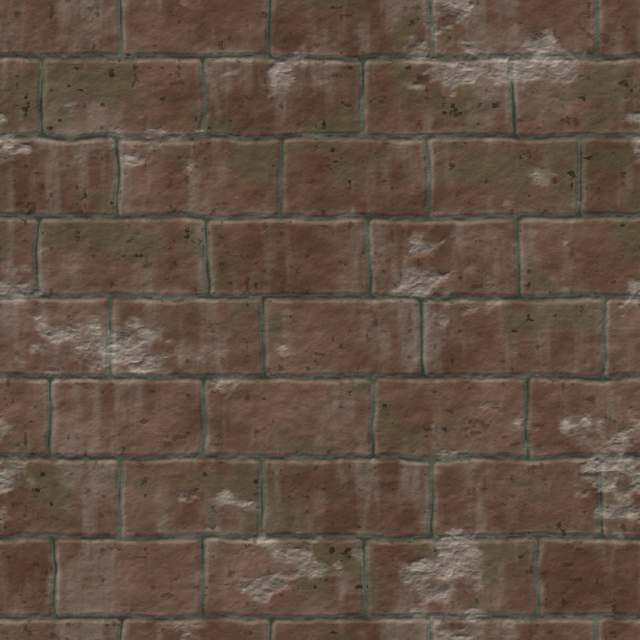
Write a Shadertoy shader that draws this texture.

```glsl
// Weathered brown masonry: eight courses of four uneven blocks, alternately offset.
// Rounded-box distances give blocks and joints; periodic noise adds grain, dust,
// lichen and crusty scars, and a height difference lights the relief from above.

#define GRID vec2(4.0, 8.0)        // blocks across, courses down
#define COURSE_SHIFT 0.28          // height of the lowest joint, in courses
#define JOINT 0.0065               // joint width
#define JITTER 0.16                // spread of the upright joints, in blocks
#define WOBBLE 0.012               // raggedness of block edges
#define RELIEF 0.62                // strength of the lighting
#define BRICK_DARK vec3(0.325, 0.238, 0.188)
#define BRICK_LIGHT vec3(0.415, 0.325, 0.275)
#define DUST vec3(0.46, 0.41, 0.37)
#define SCAR vec3(0.54, 0.51, 0.475)
#define LICHEN vec3(0.31, 0.285, 0.21)
#define MORTAR vec3(0.325, 0.335, 0.285)

float hash(vec2 p) {
    vec3 q = fract(p.xyx * 0.1031);
    q += dot(q, q.yzx + 33.33);
    return fract((q.x + q.y) * q.z);
}

// Value noise that wraps after "period" cells
float noise(vec2 p, vec2 period, float seed) {
    vec2 i = floor(p), f = fract(p);
    f = f * f * (3.0 - 2.0 * f);
    vec2 a = mod(i, period) + seed, b = mod(i + 1.0, period) + seed;
    return mix(mix(hash(a), hash(vec2(b.x, a.y)), f.x),
               mix(hash(vec2(a.x, b.y)), hash(b), f.x), f.y);
}

float fbm(vec2 uv, vec2 freq, float seed) {
    float sum = 0.0, amp = 0.533;
    for (int k = 0; k < 4; k++) {
        sum += amp * noise(uv * freq, freq, seed);
        freq *= 2.0;
        amp *= 0.5;
        seed += 17.0;
    }
    return sum;
}

// Sideways displacement of one upright joint
float jointShift(float col, float row) {
    return (hash(vec2(mod(col, GRID.x), row) + 5.0) - 0.5) * JITTER;
}

// x: signed distance to the block (negative inside), y: random value of the block
vec2 block(vec2 uv) {
    uv += WOBBLE * (vec2(fbm(uv, vec2(18.0), 3.0), fbm(uv, vec2(18.0), 71.0)) - 0.5);
    vec2 p = uv * GRID - vec2(0.0, COURSE_SHIFT);
    float row = mod(floor(p.y), GRID.y);
    p.x -= mod(row, 2.0) < 0.5 ? 0.29 : 0.70;

    float col = floor(p.x);
    if (p.x < col + jointShift(col, row)) col -= 1.0;
    else if (p.x > col + 1.0 + jointShift(col + 1.0, row)) col += 1.0;
    float left = col + jointShift(col, row);
    float right = col + 1.0 + jointShift(col + 1.0, row);

    vec2 fromCenter = vec2(p.x - 0.5 * (left + right), fract(p.y) - 0.5) / GRID;
    vec2 halfSize = 0.5 * (vec2(right - left, 1.0) / GRID - JOINT);
    float corner = 0.007;
    vec2 q = abs(fromCenter) - halfSize + corner;
    float d = length(max(q, 0.0)) + min(max(q.x, q.y), 0.0) - corner;
    return vec2(d, hash(vec2(mod(col, GRID.x), row) + 40.0));
}

// Sparse patches where the face has flaked off
float scarMask(vec2 uv) {
    float place = fbm(uv, vec2(7.0, 9.0), 120.0);
    float breakup = fbm(uv, vec2(34.0, 44.0), 210.0);
    return smoothstep(0.63, 0.78, place + 0.45 * (breakup - 0.5));
}

float height(vec2 uv) {
    float face = smoothstep(0.001, -0.006, block(uv).x);
    float grain = fbm(uv, vec2(46.0, 56.0), 300.0);
    float crust = abs(fbm(uv, vec2(26.0, 40.0), 350.0) - 0.5);
    return 0.42 * face + 0.95 * grain - 3.2 * crust * scarMask(uv);
}

void mainImage(out vec4 fragColor, in vec2 fragCoord) {
    vec2 uv = fragCoord / iResolution.xy;
    vec2 b = block(uv);
    float d = b.x;
    float cloud = fbm(uv, vec2(9.0, 12.0), 400.0);
    float mottle = fbm(uv, vec2(30.0, 36.0), 450.0);
    float streak = fbm(uv, vec2(60.0, 11.0), 500.0);

    // Block face: own tone, clouding and fine mottling
    float tone = 0.5 + 0.5 * (b.y - 0.5) + 1.3 * (cloud - 0.5) + 1.1 * (mottle - 0.5);
    vec3 color = mix(BRICK_DARK, BRICK_LIGHT, clamp(tone, 0.0, 1.2));

    // Pale dust in upright streaks and along worn edges
    float rim = smoothstep(-0.014, 0.0, d) * smoothstep(0.25, 0.65, mottle);
    float dust = smoothstep(0.50, 0.80, 0.6 * streak + 0.5 * fbm(uv, vec2(8.0), 550.0));
    color = mix(color, DUST, clamp(0.65 * dust + 0.6 * rim, 0.0, 0.85));

    // Olive lichen and dark pits
    float lichen = smoothstep(0.58, 0.72, fbm(uv, vec2(6.0, 8.0), 600.0) + 0.5 * (mottle - 0.5));
    color = mix(color, LICHEN, 0.6 * lichen);
    float pits = smoothstep(0.69, 0.80, fbm(uv, vec2(75.0, 85.0), 650.0));
    color *= 1.0 - (0.22 + 0.2 * lichen) * pits;

    // Mossy joints with a darker, broken crevice
    float aa = max(0.0012, 0.7 / iResolution.y);
    vec3 joint = MORTAR * (0.72 + 0.55 * mottle);
    joint *= 1.0 - 0.28 * smoothstep(0.0005, 0.003, d) * smoothstep(0.35, 0.6, streak);
    color = mix(color, joint, smoothstep(-aa, aa, d));

    // Flaked scars cross blocks and joints
    color = mix(color, SCAR * (0.72 + 0.5 * mottle), 0.68 * scarMask(uv));

    // Light from above, slightly to the left
    float slope = height(uv) - height(uv + vec2(-0.0009, 0.0019));
    color *= 1.0 + clamp(RELIEF * slope * 2.0, -0.42, 0.42);
    fragColor = vec4(color, 1.0);
}
```
